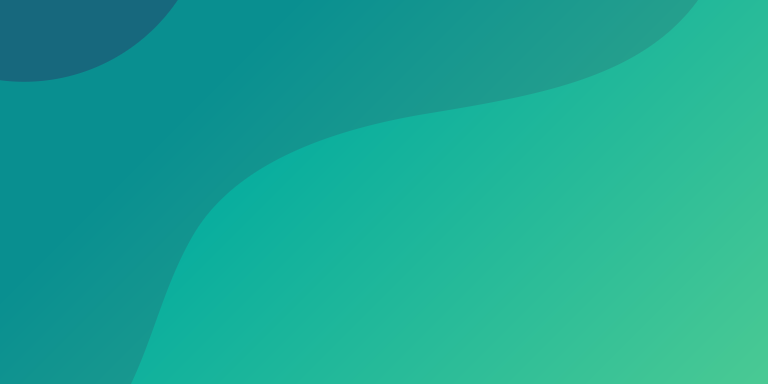
Give the GLSL for this background, as a WebGL 2 fragment shader.

```glsl
#version 300 es
precision highp float;
// Draws a teal backdrop with a green wave sweeping across it and a dark disc in the upper left corner.

uniform vec2 u_resolution;
out vec4 fragColor;

// Colours
const vec3 TEAL_DEEP = vec3(0.036, 0.562, 0.566);
const vec3 TEAL_SOFT = vec3(0.145, 0.625, 0.553);
const vec3 WAVE_COOL = vec3(0.030, 0.680, 0.620);
const vec3 WAVE_WARM = vec3(0.290, 0.790, 0.578);
const vec3 DISC_BLUE = vec3(0.090, 0.408, 0.490);

// Diagonal gradient ranges, measured from the upper left corner
const vec2 BACK_RANGE = vec2(0.78, 1.83);
const vec2 WAVE_RANGE = vec2(1.08, 3.00);

// Disc, in units of the canvas height
const vec2 DISC_CENTRE = vec2(0.0625, 1.270);
const float DISC_RADIUS = 0.483;

// Wave edge: three joined cubic Bezier arcs, rising from left to right
const int ARCS = 3;
const vec2 EDGE[10] = vec2[10](
    vec2(0.341, 0.000), vec2(0.404, 0.133), vec2(0.430, 0.266),
    vec2(0.508, 0.396), vec2(0.604, 0.552), vec2(0.807, 0.651),
    vec2(1.094, 0.701), vec2(1.388, 0.750), vec2(1.667, 0.792),
    vec2(1.818, 1.000));
const int SOLVE_STEPS = 20;

vec2 bezier(vec2 a, vec2 b, vec2 c, vec2 d, float t) {
    float s = 1.0 - t;
    return s * s * s * a + 3.0 * s * s * t * b + 3.0 * s * t * t * c + t * t * t * d;
}

vec2 bezierTangent(vec2 a, vec2 b, vec2 c, vec2 d, float t) {
    float s = 1.0 - t;
    return s * s * (b - a) + 2.0 * s * t * (c - b) + t * t * (d - c);
}

// Approximate signed distance to the wave edge, negative below it
float waveDistance(vec2 p) {
    int first = 0;
    for (int i = 1; i < ARCS; i++) {
        if (p.x > EDGE[3 * i].x) first = 3 * i;
    }
    vec2 a = EDGE[first], b = EDGE[first + 1], c = EDGE[first + 2], d = EDGE[first + 3];

    // Bisect for the curve parameter at this x
    float low = 0.0, high = 1.0;
    for (int i = 0; i < SOLVE_STEPS; i++) {
        float middle = 0.5 * (low + high);
        if (bezier(a, b, c, d, middle).x < p.x) low = middle;
        else high = middle;
    }
    float t = 0.5 * (low + high);
    vec2 tangent = normalize(bezierTangent(a, b, c, d, t));
    vec2 offset = p - bezier(a, b, c, d, t);
    return dot(offset, vec2(-tangent.y, tangent.x));
}

// Coverage of a shape, softened over one pixel
float coverage(float distanceToEdge) {
    return clamp(0.5 - distanceToEdge * u_resolution.y, 0.0, 1.0);
}

vec3 ramp(vec3 from, vec3 to, vec2 range, float position) {
    return mix(from, to, clamp((position - range.x) / (range.y - range.x), 0.0, 1.0));
}

void main() {
    vec2 p = gl_FragCoord.xy / u_resolution.y;
    float diagonal = p.x + 1.0 - p.y;

    // Backdrop, disc, then wave
    vec3 colour = ramp(TEAL_DEEP, TEAL_SOFT, BACK_RANGE, diagonal);
    colour = mix(colour, DISC_BLUE, coverage(length(p - DISC_CENTRE) - DISC_RADIUS));
    vec3 wave = ramp(WAVE_COOL, WAVE_WARM, WAVE_RANGE, diagonal);
    colour = mix(colour, wave, coverage(waveDistance(p)));

    fragColor = vec4(colour, 1.0);
}
```
